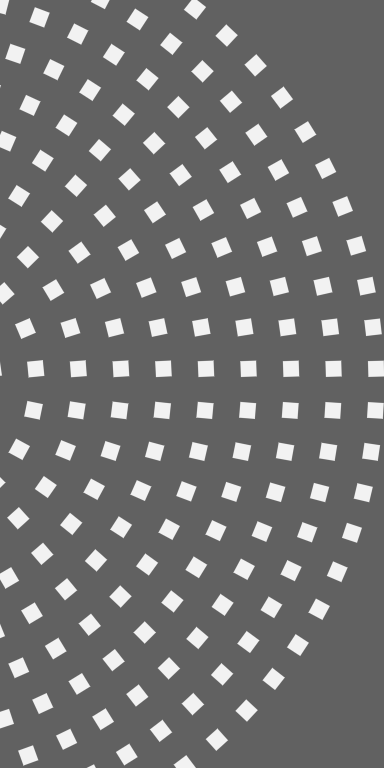
Write a Shadertoy shader that draws this pattern.

```glsl
const float TAU = 6.2831853;
const vec3 GREY = vec3(0.38);
const vec3 WHITE = vec3(0.95);

// Signed distance to the nearest square strung along an Archimedean spiral.
// Angles run clockwise, with y pointing down from the spiral centre.
float spiralSquares(vec2 q) {
    float pitch = 0.05534;
    float growth = pitch / TAU;
    float spacing = 0.05423;
    float angle = atan(q.y, q.x);

    // Nearest turn; the outermost turn has index zero
    float turn = min(round((length(q) - growth * angle - 0.6227) / pitch), 0.0);
    float startRadius = 0.6227 + turn * pitch;

    // Nearest step of equal arc length, then the angle at that step
    float arc = startRadius * angle + 0.5 * growth * angle * angle;
    arc = round((arc + 0.0088) / spacing) * spacing - 0.0088;
    float root = sqrt(max(startRadius * startRadius + 2.0 * growth * arc, 0.0));
    float stepAngle = (root - startRadius) / growth;
    float radius = max(root, 0.001);

    // Square turned to face along the curve
    vec2 local = q - radius * vec2(cos(stepAngle), sin(stepAngle));
    float tilt = stepAngle - atan(growth, radius);
    float c = cos(tilt), s = sin(tilt);
    local = vec2(c * local.x + s * local.y, c * local.y - s * local.x);
    vec2 edge = abs(local) - 0.0103;
    return length(max(edge, 0.0)) + min(max(edge.x, edge.y), 0.0);
}

void mainImage(out vec4 fragColor, in vec2 fragCoord) {
    vec2 p = fragCoord / iResolution.y;
    vec2 q = vec2(p.x + 0.1328, 0.511 - p.y);

    // Smooth edge about one pixel wide
    float blur = 0.7 / iResolution.y;
    float mask = 1.0 - smoothstep(-blur, blur, spiralSquares(q));
    fragColor = vec4(mix(GREY, WHITE, mask), 1.0);
}
```
